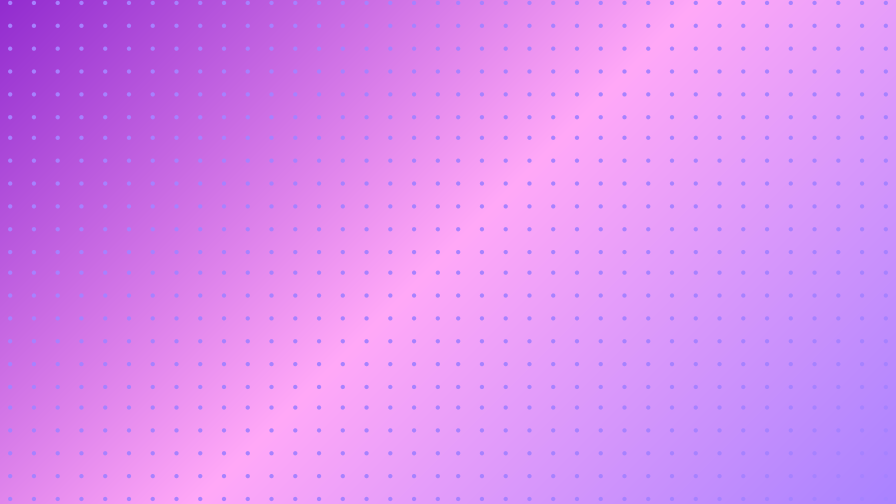
Write a Shadertoy shader that draws this background.

```glsl
// Lengths are in canvas heights, measured from the upper left
const vec2 TILE_SIZE = vec2(0.8889, 0.2676);
const vec2 TILE_ORIGIN = vec2(0.0, -0.0146);
const vec2 DOTS_PER_TILE = vec2(19.0, 6.0);
const vec2 DOT_MARGIN = vec2(0.0202, 0.0204);
const float DOT_RADIUS = 0.0042;

const vec3 PURPLE = vec3(0.57, 0.17, 0.81);
const vec3 PINK = vec3(1.0, 0.66, 0.97);
const vec3 LAVENDER = vec3(0.66, 0.51, 1.0);
const vec3 DOT_COLOR = vec3(0.65, 0.51, 1.0);

// Diagonal three-stop gradient, t from 0 to 1
vec3 diagonalGradient(float t) {
    vec3 upper = mix(PURPLE, PINK, clamp(2.0 * t, 0.0, 1.0));
    return mix(upper, LAVENDER, clamp(2.0 * t - 1.0, 0.0, 1.0));
}

// Signed distance to the nearest dot of the repeating tile
float dotGrid(vec2 p) {
    vec2 spacing = (TILE_SIZE - 2.0 * DOT_MARGIN) / (DOTS_PER_TILE - 1.0);
    vec2 local = mod(p - TILE_ORIGIN, TILE_SIZE) - DOT_MARGIN;
    vec2 cell = clamp(floor(local / spacing + 0.5), vec2(0.0), DOTS_PER_TILE - 1.0);
    return length(local - cell * spacing) - DOT_RADIUS;
}

void mainImage(out vec4 fragColor, in vec2 fragCoord) {
    float pixel = 1.0 / iResolution.y;
    float aspect = iResolution.x * pixel;
    vec2 p = vec2(fragCoord.x, iResolution.y - fragCoord.y) * pixel;

    vec3 color = diagonalGradient((p.x + p.y) / (aspect + 1.0));

    // Dots with edges one pixel soft
    float coverage = clamp(0.5 - dotGrid(p) / pixel, 0.0, 1.0);
    color = mix(color, DOT_COLOR, coverage);

    fragColor = vec4(color, 1.0);
}
```
